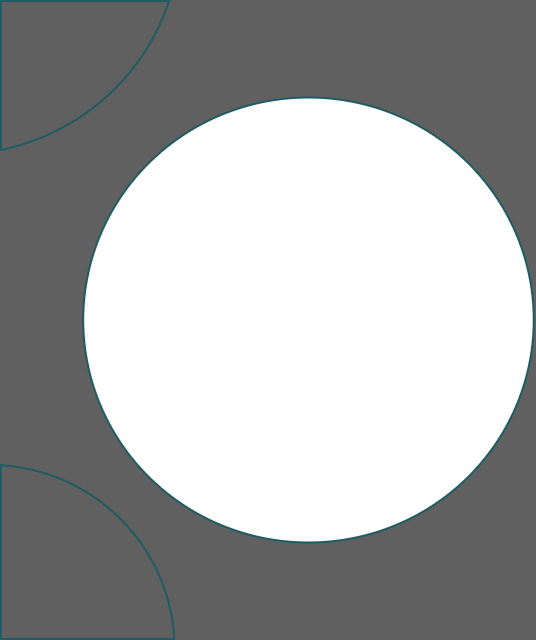
A WebGL 1 fragment shader for this background:

```glsl
precision highp float;
// A flat grey backdrop with a large white disc and two corner sectors,
// all outlined by the same thin teal line. Shapes are signed distances
// to ellipses; the sectors are ellipses clipped to the inset canvas.

uniform vec2 u_resolution;

// Approximate signed distance to an axis-aligned ellipse
float ellipse(vec2 p, vec2 radii) {
  float k = length(p / radii);
  float slope = length(p / (radii * radii));
  return k * (k - 1.0) / max(slope, 0.0001);
}

// Antialiased coverage of the inside of a shape
float fill(float d) {
  return clamp(0.5 - d * u_resolution.y, 0.0, 1.0);
}

void main() {
  // Units of the canvas height
  vec2 p = gl_FragCoord.xy / u_resolution.y;
  vec2 size = vec2(u_resolution.x / u_resolution.y, 1.0);
  float halfLine = 0.0016;

  vec3 grey = vec3(0.376);
  vec3 white = vec3(1.0);
  vec3 teal = vec3(0.125, 0.36, 0.38);

  // Canvas rectangle, inset so its outline stays visible
  vec2 edge = abs(p - 0.5 * size) - 0.5 * size + halfLine;
  float frame = max(edge.x, edge.y);

  // Main disc and the two clipped corner sectors
  vec2 discRadii = vec2(0.352, 0.3477);
  float disc = ellipse(p - vec2(0.482, 0.5), discRadii);
  float upper = max(ellipse(p - vec2(-0.0705, 1.1061), discRadii), frame);
  float lower = max(ellipse(p - vec2(-0.0157, -0.0143), vec2(0.2885, 0.2878)), frame);

  // White fill, then every outline on top
  vec3 color = mix(grey, white, fill(disc));
  float outline = min(abs(disc), min(abs(upper), abs(lower))) - halfLine;
  color = mix(color, teal, fill(outline));

  gl_FragColor = vec4(color, 1.0);
}
```
